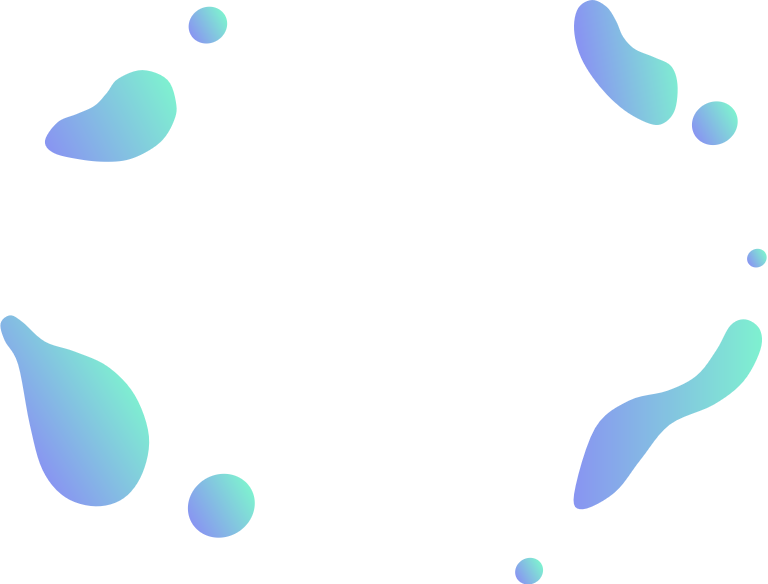
This background is drawn by a Shadertoy shader. Its source:

```glsl
// Liquid blobs and droplets in a periwinkle-to-mint gradient on white.
// Each blob is a closed Catmull-Rom outline turned into a signed distance;
// each droplet is a tilted ellipse. Units: canvas height = 1, y upward.

const int KNOTS = 16;
const int STEPS = 6;
const float REACH = 0.28;  // no blob extends farther from its gradient centre
const vec3 WHITE = vec3(1.0);
const vec3 PERIWINKLE = vec3(0.535, 0.585, 0.945);
const vec3 MINT = vec3(0.495, 0.945, 0.815);

vec2 catmullRom(vec2 a, vec2 b, vec2 c, vec2 d, float t) {
    return b + 0.5 * t * (c - a + t * (2.0 * a - 5.0 * b + 4.0 * c - d
                          + t * (3.0 * (b - c) + d - a)));
}

// Signed distance to the closed curve, negative inside
float outlineDistance(vec2 p, vec2 knots[KNOTS]) {
    float nearest = 1e3;
    float side = 1.0;
    vec2 start = knots[0];
    for (int i = 0; i < KNOTS; i++) {
        vec2 a = knots[(i + KNOTS - 1) % KNOTS];
        vec2 b = knots[i];
        vec2 c = knots[(i + 1) % KNOTS];
        vec2 d = knots[(i + 2) % KNOTS];
        for (int j = 1; j <= STEPS; j++) {
            vec2 end = catmullRom(a, b, c, d, float(j) / float(STEPS));
            vec2 edge = end - start;
            vec2 rel = p - start;
            vec2 gap = rel - edge * clamp(dot(rel, edge) / dot(edge, edge), 0.0, 1.0);
            nearest = min(nearest, dot(gap, gap));
            // Flip the side on every crossing of a horizontal ray
            if ((start.y > p.y) != (end.y > p.y)
                && rel.x < edge.x * rel.y / edge.y) side = -side;
            start = end;
        }
    }
    return side * sqrt(nearest);
}

float ellipseDistance(vec2 p, vec2 radii) {
    float k = length(p / radii);
    return k * (k - 1.0) / max(length(p / (radii * radii)), 1e-4);
}

vec3 gradient(vec2 p, vec2 from, vec2 to) {
    vec2 axis = to - from;
    return mix(PERIWINKLE, MINT, clamp(dot(p - from, axis) / dot(axis, axis), 0.0, 1.0));
}

vec3 paint(vec3 base, vec3 ink, float dist, float pixel) {
    return mix(base, ink, clamp(0.5 - dist / pixel, 0.0, 1.0));
}

vec3 addBlob(vec3 base, vec2 p, vec2 knots[KNOTS], vec2 from, vec2 to, float pixel) {
    if (distance(p, 0.5 * (from + to)) > REACH) return base;
    return paint(base, gradient(p, from, to), outlineDistance(p, knots), pixel);
}

vec3 addDroplet(vec3 base, vec2 p, vec2 centre, float radius, float pixel) {
    vec2 along = vec2(0.866, 0.5);
    vec2 q = p - centre;
    vec2 tilted = vec2(dot(q, along), dot(q, vec2(-along.y, along.x)));
    float dist = ellipseDistance(tilted, radius * vec2(1.0, 0.912));
    return paint(base, gradient(q, -along * radius, along * radius), dist, pixel);
}

void mainImage(out vec4 fragColor, in vec2 fragCoord) {
    vec2 p = fragCoord / iResolution.y;
    float pixel = 1.0 / iResolution.y;
    vec3 color = WHITE;

    // Upper left bean
    vec2 bean[KNOTS] = vec2[KNOTS](
        vec2(0.077, 0.759), vec2(0.099, 0.791), vec2(0.132, 0.805), vec2(0.162, 0.819),
        vec2(0.183, 0.841), vec2(0.202, 0.865), vec2(0.244, 0.880), vec2(0.287, 0.863),
        vec2(0.302, 0.820), vec2(0.297, 0.791), vec2(0.279, 0.761), vec2(0.251, 0.740),
        vec2(0.217, 0.726), vec2(0.179, 0.723), vec2(0.137, 0.727), vec2(0.092, 0.738));
    color = addBlob(color, p, bean, vec2(0.085, 0.744), vec2(0.294, 0.855), pixel);

    // Upper right boot
    vec2 boot[KNOTS] = vec2[KNOTS](
        vec2(0.983, 0.949), vec2(0.990, 0.986), vec2(1.014, 1.000), vec2(1.039, 0.988),
        vec2(1.055, 0.964), vec2(1.067, 0.937), vec2(1.087, 0.916), vec2(1.120, 0.902),
        vec2(1.149, 0.887), vec2(1.160, 0.856), vec2(1.156, 0.813), vec2(1.138, 0.790),
        vec2(1.113, 0.788), vec2(1.068, 0.812), vec2(1.026, 0.853), vec2(0.995, 0.901));
    color = addBlob(color, p, boot, vec2(1.000, 0.889), vec2(1.162, 0.915), pixel);

    // Lower left drop
    vec2 drop[KNOTS] = vec2[KNOTS](
        vec2(0.001, 0.446), vec2(0.017, 0.460), vec2(0.038, 0.449), vec2(0.077, 0.415),
        vec2(0.128, 0.398), vec2(0.185, 0.372), vec2(0.231, 0.323), vec2(0.255, 0.253),
        vec2(0.244, 0.190), vec2(0.212, 0.147), vec2(0.164, 0.133), vec2(0.111, 0.149),
        vec2(0.073, 0.195), vec2(0.051, 0.273), vec2(0.031, 0.376), vec2(0.008, 0.417));
    color = addBlob(color, p, drop, vec2(0.060, 0.214), vec2(0.239, 0.325), pixel);

    // Lower right wave
    vec2 wave[KNOTS] = vec2[KNOTS](
        vec2(0.983, 0.154), vec2(1.019, 0.267), vec2(1.077, 0.314), vec2(1.143, 0.331),
        vec2(1.193, 0.357), vec2(1.227, 0.401), vec2(1.251, 0.443), vec2(1.277, 0.453),
        vec2(1.301, 0.436), vec2(1.302, 0.401), vec2(1.273, 0.347), vec2(1.222, 0.307),
        vec2(1.147, 0.273), vec2(1.097, 0.213), vec2(1.053, 0.157), vec2(0.998, 0.128));
    color = addBlob(color, p, wave, vec2(0.985, 0.300), vec2(1.305, 0.300), pixel);

    // Droplets: centre and long radius
    vec3 droplets[5] = vec3[5](
        vec3(0.356, 0.957, 0.0337), vec3(1.224, 0.789, 0.0400), vec3(1.296, 0.558, 0.0171),
        vec3(0.379, 0.134, 0.0585), vec3(0.906, 0.022, 0.0244));
    for (int i = 0; i < 5; i++)
        color = addDroplet(color, p, droplets[i].xy, droplets[i].z, pixel);

    fragColor = vec4(color, 1.0);
}
```
